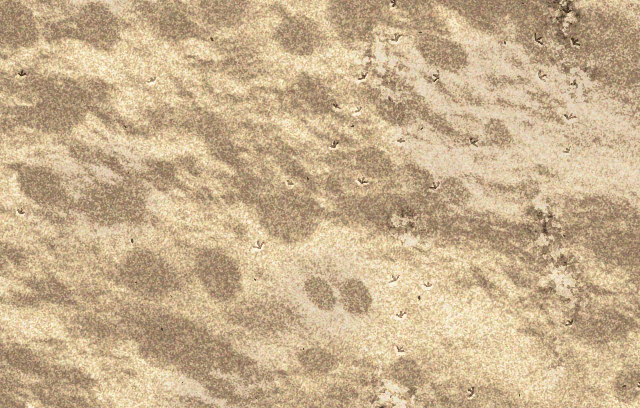
Write a Shadertoy shader that draws this texture.

```glsl
// Trodden beach sand under low light from the top: slope-lit noise relief, clear
// footprint hollows, small bird tracks with pale crumbs, and fine speckled grain.
// Everything sums into one tone (about -3 to 2) that a sand colour ramp turns to colour.

const vec3 DEEP    = vec3(0.27, 0.21, 0.15);
const vec3 SHADOW  = vec3(0.59, 0.49, 0.39);
const vec3 DIM     = vec3(0.71, 0.61, 0.485);
const vec3 SAND    = vec3(0.81, 0.70, 0.55);
const vec3 LIT     = vec3(0.93, 0.84, 0.66);
const vec3 GLARE   = vec3(0.97, 0.94, 0.85);
const vec3 ASH     = vec3(0.87, 0.80, 0.72);

const vec2  LIGHT        = vec2(0.30, 0.95);  // points towards the sun
const float RELIEF       = 1.25;
const float TONE_LIMIT   = 1.35;              // flattens deep shade and glare
const float TONE_SHIFT   = -0.12;
const float HOLLOW_CELL  = 0.21;
const float HOLLOW_SHARE = 0.60;
const float TRACK_CELL   = 0.085;
const float SPECK_CELL   = 0.12;
const float GRAIN_FINE   = 2.3;
const float GRAIN_COARSE = 0.8;
const float GRAIN_HUE    = 0.10;

float hash(vec2 p) {
    vec3 q = fract(p.xyx * 0.1031);
    q += dot(q, q.yzx + 33.33);
    return fract((q.x + q.y) * q.z);
}

vec2 hash2(vec2 p) {
    return vec2(hash(p + 17.3), hash(p + 71.9));
}

float noise(vec2 p) {
    vec2 i = floor(p), f = fract(p);
    f = f * f * (3.0 - 2.0 * f);
    return mix(mix(hash(i), hash(i + vec2(1, 0)), f.x),
               mix(hash(i + vec2(0, 1)), hash(i + vec2(1, 1)), f.x), f.y);
}

vec2 noise2(vec2 p) {
    return vec2(noise(p), noise(p + 50.0)) - 0.5;
}

vec2 rotate(vec2 p, float a) {
    float c = cos(a), s = sin(a);
    return vec2(c * p.x - s * p.y, s * p.x + c * p.y);
}

// Light on the slopes, octave by octave, each turned to hide the lattice
float reliefTone(vec2 p) {
    float rough = smoothstep(0.3, 0.7, noise(p * 3.1 + 40.0));
    p += noise2(p * 6.0) * 0.06 + noise2(p * 25.0 + 9.0) * 0.012;
    float tone = 0.0, freq = 3.2, weight = 1.6;
    for (int i = 0; i < 6; i++) {
        float turn = 0.45 + 0.3 * sin(float(i) * 2.4);
        vec2 stretch = freq * vec2(0.75, 1.1), shift = vec2(float(i) * 13.7);
        float here = noise(rotate(p, turn) * stretch + shift);
        float sunward = noise(rotate(p + LIGHT * 0.4 / freq, turn) * stretch + shift);
        tone += (here - sunward) * weight * (i < 2 ? 1.0 : mix(0.6, 1.3, rough));
        freq *= 1.9;
        weight *= i < 2 ? 1.15 : 0.8;
    }
    return tone * RELIEF;
}

// Footprints: x is the shaded upper wall, y the sunlit floor below it
vec2 hollows(vec2 p) {
    p += noise2(p * 13.0) * 0.03 + noise2(p * 45.0) * 0.006;
    vec2 cell = floor(p / HOLLOW_CELL);
    vec2 result = vec2(0.0);
    for (int y = -1; y <= 1; y++)
    for (int x = -1; x <= 1; x++) {
        vec2 id = cell + vec2(x, y);
        if (hash(id + 5.5) > HOLLOW_SHARE) continue;
        vec2 d = p - (id + 0.15 + 0.7 * hash2(id)) * HOLLOW_CELL;
        float radius = mix(0.03, 0.066, hash(id + 9.1));
        float tilt = mix(0.0, 0.9, hash(id + 3.7));
        float depth = mix(0.65, 1.0, hash(id + 6.2));
        vec2 e = rotate(d, tilt) / radius * vec2(0.85, 1.15);
        vec2 g = rotate(d + LIGHT * radius * 1.4, tilt) / radius * vec2(0.75, 0.95);
        float wall = smoothstep(1.15, 0.75, length(e) + 0.15 * dot(d, LIGHT) / radius);
        result = max(result, depth * vec2(wall, smoothstep(1.4, 0.4, length(g))));
    }
    return result;
}

float segment(vec2 p, vec2 b) {
    return length(p - b * clamp(dot(p, b) / dot(b, b), 0.0, 1.0));
}

float toes(vec2 p, float size) {
    float d = segment(p, vec2(0.1, 0.9) * size);
    d = min(d, segment(p, vec2(0.85, 0.55) * size));
    return min(d, segment(p, vec2(-0.8, 0.4) * size));
}

// Busy strips where birds walked
float trail(vec2 p) {
    float a = (p.x - 0.96 - 0.06 * sin(p.y * 7.0)) / 0.09;
    float b = (p.x - 1.37 - 0.04 * sin(p.y * 9.0)) / 0.06;
    return exp(-a * a) + exp(-b * b);
}

float trackTone(vec2 p) {
    vec2 id = floor(p / TRACK_CELL);
    vec2 d = p - (id + 0.32 + 0.36 * hash2(id)) * TRACK_CELL;
    d += noise2(p * 110.0) * 0.005;
    float present = step(hash(id + 2.4), 0.09 + 0.42 * trail((id + 0.5) * TRACK_CELL));
    float turn = (hash(id + 8.8) - 0.5) * 2.6;
    float size = mix(0.009, 0.017, hash(id + 4.1));
    float dark = smoothstep(0.0036, 0.0014, toes(rotate(d, turn), size));
    float rim = smoothstep(0.0065, 0.002, toes(rotate(d + LIGHT * 0.006, turn), size));
    return present * mix(rim * 1.7, -2.3, dark);
}

// Scattered dark bits of debris
float speckMask(vec2 p) {
    vec2 id = floor(p / SPECK_CELL);
    vec2 d = p - (id + 0.2 + 0.6 * hash2(id + 31.0)) * SPECK_CELL;
    d = rotate(d, hash(id) * 6.28) * vec2(1.0, 2.0);
    float radius = mix(0.003, 0.008, hash(id + 1.9));
    return step(hash(id + 7.7), 0.16) * smoothstep(radius, radius * 0.5, length(d));
}

vec3 sandRamp(float tone) {
    vec3 c = mix(DEEP, SHADOW, smoothstep(-4.2, -1.6, tone));
    c = mix(c, DIM, clamp((tone + 1.6) / 0.9, 0.0, 1.0));
    c = mix(c, SAND, clamp((tone + 0.7) / 0.7, 0.0, 1.0));
    c = mix(c, LIT, clamp(tone / 1.05, 0.0, 1.0));
    return mix(c, GLARE, clamp((tone - 1.05) / 0.9, 0.0, 1.0));
}

void mainImage(out vec4 fragColor, in vec2 fragCoord) {
    vec2 p = fragCoord / iResolution.y;

    // Relief and hollows, flattened at both ends
    vec2 hollow = hollows(p);
    float tone = reliefTone(p) * (1.0 - 0.6 * hollow.x) + hollow.y * 0.7;
    tone = mix(tone, -1.3, hollow.x * 0.85);
    tone += (noise(p * 2.3 + 8.0) - 0.5) * 0.7;
    tone = TONE_LIMIT * tanh(tone * 1.15 / TONE_LIMIT) + TONE_SHIFT;

    // Tracks, and pale crumbs kicked up along the trails
    float patches = smoothstep(0.55, 0.75, noise(p * 9.0 + 21.0)) * min(trail(p), 1.0);
    float lumps = noise(rotate(p, 0.6) * 85.0 + noise2(p * 150.0) * 1.2);
    float crumbs = patches * smoothstep(0.52, 0.66, lumps);
    tone += trackTone(p) + crumbs * 1.8 - patches * smoothstep(0.36, 0.24, lumps) * 1.5;

    // Grain
    tone += (noise(rotate(p, 0.4) * 310.0 + 500.0) - 0.5) * GRAIN_FINE;
    tone += (noise(rotate(p, 0.9) * 150.0 + 300.0) - 0.5) * GRAIN_COARSE;

    // Colour, with ashen patches and a tint per grain
    vec3 color = sandRamp(tone);
    float ashen = smoothstep(0.4, 0.8, noise(p * 3.7 + 60.0)) * 0.6 + crumbs * 0.4;
    color = mix(color, ASH, ashen * smoothstep(-0.8, 0.8, tone));
    vec2 g = rotate(p, 0.7) * 310.0 + 400.0;
    color += (vec3(noise(g + 11.0), noise(g + 57.0), noise(g + 93.0)) - 0.5) * GRAIN_HUE;
    color = mix(color, DEEP, speckMask(p) * 0.85);
    fragColor = vec4(clamp(color, 0.0, 1.0), 1.0);
}
```
